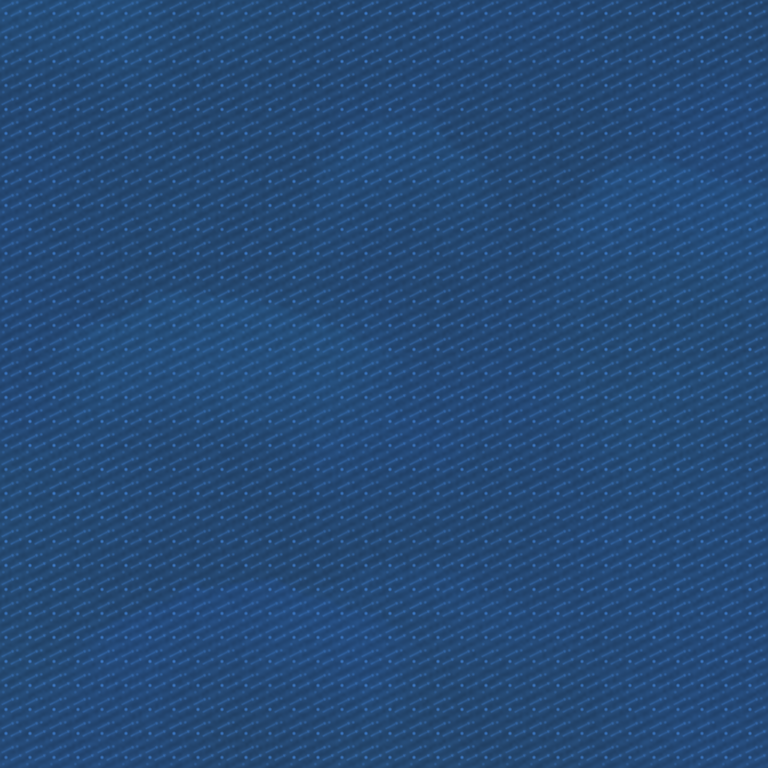
Give the GLSL for this texture, as a three.js fragment shader.

```glsl
// Blue twill cloth: square tiles hold two broken, slanted thread dashes
// and a few flecks that join into diagonal rows over soft grooves.
// Scattered, sharp-topped patches of teal or blue fade the dye unevenly.
#define REPEATS 32.0
#define DARK_BLUE vec3(0.142, 0.275, 0.432)
#define TEAL_FADE vec3(0.152, 0.325, 0.495)
#define BLUE_FADE vec3(0.145, 0.305, 0.535)
#define THREAD_BLUE vec3(0.250, 0.500, 0.820)
#define DASH_WIDTH 0.034
#define FLECK_RADIUS 0.060
#define EDGE_SOFTNESS 0.050
#define GROOVE_DEPTH 0.065
#define GRAIN_DEPTH 0.080
#define PATCH_STRENGTH 0.75

varying vec2 vUv;

float hash(vec2 p) {
  vec3 q = fract(vec3(p.xyx) * 0.1031);
  q += dot(q, q.yzx + 33.33);
  return fract((q.x + q.y) * q.z);
}

float noise(vec2 p) {
  vec2 cell = floor(p);
  vec2 f = fract(p);
  f = f * f * (3.0 - 2.0 * f);
  float low = mix(hash(cell), hash(cell + vec2(1.0, 0.0)), f.x);
  float high = mix(hash(cell + vec2(0.0, 1.0)), hash(cell + vec2(1.0)), f.x);
  return mix(low, high, f.y);
}

float fbm(vec2 p) {
  float sum = 0.0;
  float weight = 0.5;
  for (int i = 0; i < 4; i++) {
    sum += weight * noise(p);
    p = p * 2.03 + 17.0;
    weight *= 0.5;
  }
  return sum / 0.9375;
}

float segmentDistance(vec2 p, vec2 a, vec2 b) {
  vec2 ab = b - a;
  return length(p - a - ab * clamp(dot(p - a, ab) / dot(ab, ab), 0.0, 1.0));
}

float cover(float dist, float radius) {
  return 1.0 - smoothstep(radius - EDGE_SOFTNESS, radius + EDGE_SOFTNESS, dist);
}

float fleck(vec2 p, vec2 center, float size) {
  return cover(length(p - center), size * FLECK_RADIUS);
}

// Dye: broad mottling with hill-shaped patches fading downward
vec3 dyeColor(vec2 uv) {
  float mottle = smoothstep(0.3, 0.75, fbm(uv * vec2(3.0, 4.0) + 5.0));
  float hue = smoothstep(0.35, 0.65, noise(uv * 3.5 + 31.0));
  vec3 color = mix(DARK_BLUE, mix(TEAL_FADE, BLUE_FADE, hue), 0.35 * mottle);
  float rough = 0.05 * (fbm(uv * 14.0) - 0.5);
  for (int j = 0; j < 4; j++) {
    for (int i = 0; i < 3; i++) {
      vec2 id = vec2(float(i), float(j));
      vec2 jitter = vec2(hash(id + 3.7), hash(id + 9.2));
      vec2 d = uv - (id + jitter) / vec2(3.0, 4.0);
      float halfWidth = mix(0.12, 0.26, hash(id + 14.1));
      float side = abs(d.x) / halfWidth;
      float depth = 0.09 * (1.0 - side * side) + rough - d.y;
      float hill = smoothstep(0.0, 0.010, depth)
                 * (1.0 - smoothstep(0.02, 0.20, depth))
                 * (1.0 - smoothstep(0.55, 1.0, side));
      vec3 tint = mix(TEAL_FADE, BLUE_FADE, hash(id + 21.6));
      color = mix(color, tint, hill * PATCH_STRENGTH * hash(id + 27.3));
    }
  }
  return color;
}

// Weave: two dashes on the diagonal rows, with flecks at and between them
float threadLight(vec2 grid) {
  vec2 p = fract(grid);
  float beads = mix(0.35, 1.0, noise(p * 6.0 + 2.0));
  float lower = cover(segmentDistance(p, vec2(0.48, 0.34), vec2(0.88, 0.54)), DASH_WIDTH);
  float upper = cover(segmentDistance(p, vec2(0.10, 0.65), vec2(0.48, 0.84)), DASH_WIDTH);
  float light = beads * max(0.55 * lower, 0.48 * upper);
  light = max(light, 0.95 * fleck(p, vec2(0.25, 0.44), 1.0));
  light = max(light, 0.60 * fleck(p, vec2(0.84, 0.52), 0.9));
  light = max(light, 0.55 * fleck(p, vec2(0.52, 0.86), 0.9));
  light = max(light, 0.50 * fleck(p, vec2(0.72, 0.90), 0.8));
  light = max(light, 0.35 * fleck(p, vec2(0.14, 0.16), 0.8));
  return light * mix(0.85, 1.0, hash(floor(grid) + 41.0));
}

void main() {
  vec2 grid = vUv * REPEATS;
  vec3 color = dyeColor(vUv);

  // Diagonal grooves and fine fibre grain
  float groove = cos(6.28319 * (2.0 * grid.y - grid.x - 0.2));
  float grain = noise(vUv * 230.0) - 0.5;
  color *= 1.0 + GROOVE_DEPTH * groove + GRAIN_DEPTH * grain;

  // Raised threads, worn unevenly across the cloth
  float wear = mix(0.75, 1.05, fbm(vUv * 6.0 + 50.0));
  color = mix(color, THREAD_BLUE, threadLight(grid) * wear);
  gl_FragColor = vec4(color, 1.0);
}
```
